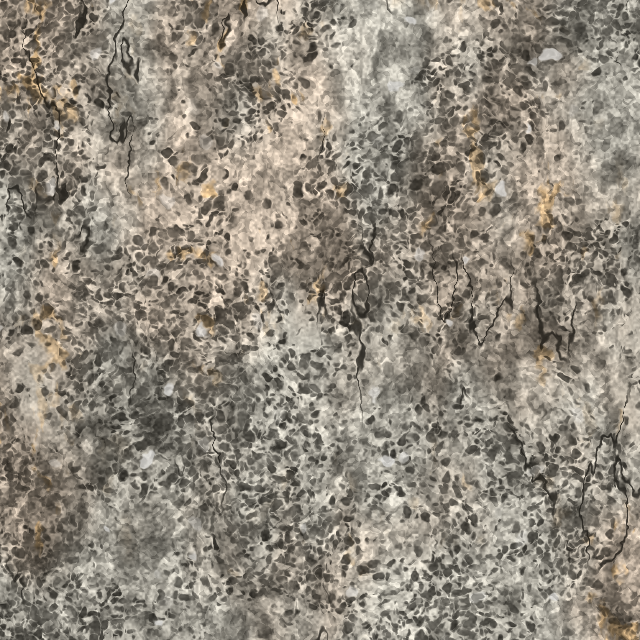
Reproduce this texture procedurally as a WebGL 2 fragment shader.

```glsl
#version 300 es
precision highp float;
// Weathered granite: pale feldspar crystals peppered with dark mica grains.
// Smooth Voronoi facets set the pale ground, jittered ellipses the grains,
// and upright fractal noise the relief, dark smears and crevices.
uniform vec2 u_resolution;
out vec4 fragColor;

float hash(vec2 p) {
  return fract(sin(dot(p, vec2(127.1, 311.7))) * 43758.5453);
}

float noise(vec2 p) {
  vec2 cell = floor(p), f = fract(p);
  f = f * f * (3.0 - 2.0 * f);
  return mix(mix(hash(cell), hash(cell + vec2(1, 0)), f.x),
             mix(hash(cell + vec2(0, 1)), hash(cell + vec2(1, 1)), f.x), f.y);
}

float fbm(vec2 p) {
  float sum = 0.0, weight = 0.533;
  for (int i = 0; i < 4; i++) {
    sum += weight * noise(p);
    p = mat2(1.6, 1.2, -1.2, 1.6) * p + 7.3;
    weight *= 0.5;
  }
  return sum;
}

vec2 wobble(vec2 p) {
  return vec2(noise(p), noise(p + 41.7)) - 0.5;
}

// Random tone per Voronoi cell, blended narrowly across the borders
float crystals(vec2 p) {
  vec2 cell = floor(p), f = fract(p);
  float sum = 0.0, total = 0.0;
  for (int y = -1; y <= 1; y++)
    for (int x = -1; x <= 1; x++) {
      vec2 o = vec2(x, y), id = cell + o;
      vec2 d = o + vec2(hash(id), hash(id + 17.3)) - f;
      float weight = exp(-22.0 * dot(d, d));
      sum += weight * hash(id + 5.1);
      total += weight;
    }
  return sum / total;
}

// Coverage of scattered ellipses; share is the chance that a cell holds one
float grains(vec2 p, float share, float turn, float soft) {
  vec2 cell = floor(p), f = fract(p);
  float cover = 0.0;
  for (int y = -1; y <= 1; y++)
    for (int x = -1; x <= 1; x++) {
      vec2 o = vec2(x, y), id = cell + o;
      vec2 d = o + vec2(hash(id + 3.7), hash(id + 29.1)) - f;
      float angle = turn * (hash(id + 11.9) - 0.5);
      d = mat2(cos(angle), sin(angle), -sin(angle), cos(angle)) * d;
      float radius = mix(0.22, 0.58, hash(id + 53.3));
      float shape = length(d * vec2(1.2, 0.85)) - radius;
      float present = smoothstep(-0.03, 0.03, share - hash(id + 71.7));
      cover = max(cover, present * smoothstep(soft, -soft, shape));
    }
  return cover;
}

float relief(vec2 p) {
  return fbm(p * vec2(40.0, 23.0));
}

void main() {
  vec2 p = gl_FragCoord.xy / u_resolution.y;
  vec2 w = p + 0.022 * wobble(p * 11.0) + 0.008 * wobble(p * 85.0)
         + 0.003 * wobble(p * 210.0);
  float broad = fbm(p * vec2(4.5, 3.0) + 13.0);
  float fine = noise(p * 250.0);

  // Pale crystalline ground
  float tone = 0.66 + 0.28 * (broad - 0.5);
  tone += 0.20 * (crystals(w * vec2(62.0, 50.0)) - 0.5);
  tone += 0.25 * (crystals(w * 135.0 + 9.0) - 0.5);
  tone += 0.22 * (fine - 0.5);

  // Large upright pale crystals, mostly free of mica
  float pale = grains(w * vec2(11.0, 6.5) + 4.0, 0.13, 0.7, 0.10);
  pale *= smoothstep(0.25, 0.5, fbm(w * vec2(45.0, 25.0) + 2.0));
  tone = mix(tone, 0.76 + 0.16 * (fine - 0.5), 0.65 * pale);

  // Grey smears and slanting light on the rough face
  float smear = smoothstep(0.53, 0.67, fbm(w * vec2(25.0, 15.0) + 31.0));
  tone *= 1.0 - 0.27 * smear * (1.0 - pale);
  tone += 0.55 * (relief(w) - relief(w + vec2(-0.003, 0.004)));

  // Clustered mica in two sizes
  float cluster = smoothstep(0.30, 0.72, fbm(w * vec2(10.0, 7.0) + 60.0));
  float share = 0.72 * cluster * (1.0 - 0.85 * pale);
  float mica = grains(w * 74.0, share, 6.28, 0.13);
  mica = max(mica, 0.85 * grains(w * 132.0 + 20.0, 0.75 * share, 6.28, 0.22));
  float micaTone = 0.10 + 0.25 * noise(w * 55.0) + 0.12 * fine;
  tone = mix(tone, micaTone, 0.9 * mica);

  // Thin, broken, nearly vertical crevices
  float seam = abs(fbm(w * vec2(17.0, 5.0) + 80.0) - 0.5);
  float crevice = smoothstep(0.020, 0.004, seam);
  crevice *= smoothstep(0.52, 0.64, fbm(p * vec2(6.0, 4.0) + 95.0));
  tone = mix(tone, 0.13, 0.85 * crevice);

  // Rare bright chips
  float chip = grains(w * 48.0 + 37.0, 0.006, 3.0, 0.10);
  tone = clamp(mix(tone, 0.93, chip), 0.06, 0.96);

  // Warm and cool regions, rust spots, browner darks
  float warmth = smoothstep(0.35, 0.65, fbm(p * vec2(5.0, 3.0) + 22.0) - 0.22 * (p.x - 0.5));
  vec3 tint = mix(vec3(1.02, 1.0, 0.94), vec3(1.085, 1.0, 0.905), warmth);
  float rust = smoothstep(0.64, 0.76, fbm(w * vec2(34.0, 20.0) + 140.0)) * warmth;
  tint = mix(tint, vec3(1.18, 0.96, 0.66), 0.7 * rust);
  tint = mix(tint, vec3(1.0), chip);
  vec3 color = tone * tint + vec3(0.004, 0.0, -0.012) * (1.0 - tone);
  fragColor = vec4(clamp(color, 0.0, 1.0), 1.0);
}
```
